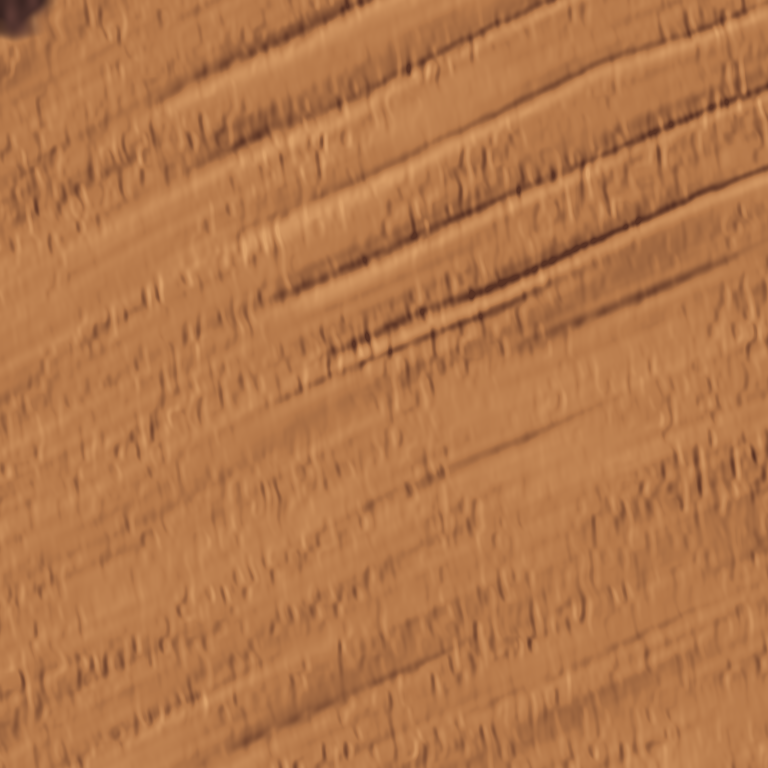
This texture is drawn by a Shadertoy shader. Its source:

```glsl
const vec3 DARK = vec3(0.40, 0.235, 0.16);
const vec3 BASE = vec3(0.712, 0.472, 0.288);
const vec3 LIGHT = vec3(0.84, 0.61, 0.40);
const vec3 BARK = vec3(0.27, 0.17, 0.15);

const float GRAIN_SLOPE = 0.55;      // rise of the fibres at the left edge
const float GRAIN_BEND = 0.08;       // flattening towards the right
const float CREASE_GAP = 0.11;
const float CREASE_BASE = 0.31;      // level of the deepest crease
const float CREASE_WIDTH = 0.0075;
const vec2 FLECK_SCALE = vec2(105.0, 44.0);
const float FLECK_CONTRAST = 0.85;
const float FIBRE_CONTRAST = 0.38;
const float BAND_CONTRAST = 0.40;

float hash(vec2 p) {
    vec3 q = fract(vec3(p.xyx) * 0.1031);
    q += dot(q, q.yzx + 33.33);
    return fract((q.x + q.y) * q.z);
}

float noise(vec2 p) {
    vec2 i = floor(p), f = fract(p);
    f = f * f * (3.0 - 2.0 * f);
    return mix(mix(hash(i), hash(i + vec2(1, 0)), f.x),
               mix(hash(i + vec2(0, 1)), hash(i + vec2(1, 1)), f.x), f.y);
}

float bell(float x, float width) {
    x /= width;
    return exp(-x * x);
}

// Coordinates along and across the curved fibres
vec2 grainSpace(vec2 p) {
    float across = p.y - GRAIN_SLOPE * p.x + GRAIN_BEND * p.x * p.x;
    across += 0.022 * (noise(p * 4.0 + 7.0) - 0.5);
    return vec2(p.x, across);
}

// Raised slivers standing nearly upright
float slivers(vec2 p) {
    p.x += 0.12 * p.y + 0.006 * noise(p * 37.0);
    float coarse = smoothstep(0.35, 0.95, noise(p * FLECK_SCALE));
    float fine = noise(p * FLECK_SCALE * 1.55 + 31.0);
    return coarse + 0.4 * fine;
}

float fleckTone(vec2 p, vec2 g) {
    vec2 lit = vec2(0.0026, -0.001);
    float relief = slivers(p - lit) - slivers(p + lit);
    float band = noise(vec2(g.x * 5.0, g.y * 24.0) + 50.0);
    float patches = noise(p * 11.0 + 80.0);
    float cover = smoothstep(0.25, 0.85, 0.65 * band + 0.35 * patches);
    return relief * mix(0.16, 1.0, cover) - 0.13 * cover;
}

// A shadowed groove with a lit ridge under it
float creaseTone(float d, float width, float shadow, float ridge) {
    return ridge * bell(d + 2.5 * width, 1.5 * width)
         - shadow * (bell(d, width) + 0.22 * bell(d - 2.0 * width, 2.5 * width));
}

float creases(vec2 g) {
    float tone = 0.0;
    float ragged = noise(vec2(g.x * 65.0, g.y * 75.0) + 20.0);
    for (int i = -6; i < 5; i++) {
        float k = float(i);
        float seed = hash(vec2(k + 17.0, 4.0));
        bool upper = i >= 0;
        float start = upper ? 0.42 - 0.05 * k : 0.75 * seed;
        float finish = upper ? 1.4 - 0.15 * k : start + 0.38;
        float depth = upper ? 0.88 - 0.09 * k : 0.30 + 0.3 * seed;
        float level = CREASE_BASE + CREASE_GAP * k;
        level += upper ? 0.0 : 0.04 * (seed - 0.5);

        float d = g.y - level + 0.007 * (noise(vec2(g.x * 9.0, k * 5.0 + 40.0)) - 0.5);
        d += 0.003 * (ragged - 0.5);
        float span = smoothstep(start - 0.07, start + 0.06, g.x)
                   * (1.0 - smoothstep(finish - 0.15, finish, g.x));
        float broken = mix(1.0, 0.35 + 1.1 * ragged, bell(g.x - start, 0.22));
        float pulse = 0.6 + 0.7 * noise(vec2(g.x * 7.0, k * 3.0 + 60.0));
        float width = CREASE_WIDTH * (0.75 + 0.5 * bell(g.x - start - 0.08, 0.15));
        float ridge = upper ? mix(0.22, 0.62, span) : 0.25 * span;
        tone += creaseTone(d, width, depth * span * broken * pulse, ridge);

        // The deepest crease splits around a narrow raised lens
        if (i == 0) {
            float lens = smoothstep(0.28, 0.46, g.x) * (1.0 - smoothstep(0.62, 0.76, g.x));
            float gap = 0.022 + 0.014 * bell(g.x - 0.56, 0.16);
            tone += creaseTone(d + gap, 0.0075, 0.85 * lens * (0.6 + 0.6 * ragged), 0.12 * lens);
            tone += 0.25 * lens * bell(d + 0.6 * gap, 0.009);
        }
    }
    return tone;
}

void mainImage(out vec4 fragColor, in vec2 fragCoord) {
    vec2 p = fragCoord / iResolution.xy;
    vec2 g = grainSpace(p);

    // Broad bands, fine fibres and mottling
    float tone = 0.09;
    tone += BAND_CONTRAST * (noise(vec2(g.x * 2.5, g.y * 17.0) + 10.0) - 0.5);
    tone += FIBRE_CONTRAST * (noise(vec2(g.x * 7.0, g.y * 75.0) + 90.0) - 0.5);
    tone += 0.16 * (noise(p * vec2(60.0, 40.0) + 3.0) - 0.5);
    tone += FLECK_CONTRAST * fleckTone(p, g);
    tone += creases(g);

    vec3 color = tone < 0.0 ? mix(BASE, DARK, min(-tone, 1.15))
                            : mix(BASE, LIGHT, min(tone, 1.15));

    // Scrap of bark in the upper left corner
    float edge = length((p - vec2(0.0, 1.01)) * vec2(1.0, 1.15));
    edge += 0.03 * (noise(p * 45.0) - 0.5);
    vec3 bark = BARK * (0.8 + 0.6 * noise(p * vec2(70.0, 50.0)));
    color = mix(bark, color, smoothstep(0.045, 0.075, edge));

    fragColor = vec4(color, 1.0);
}
```
